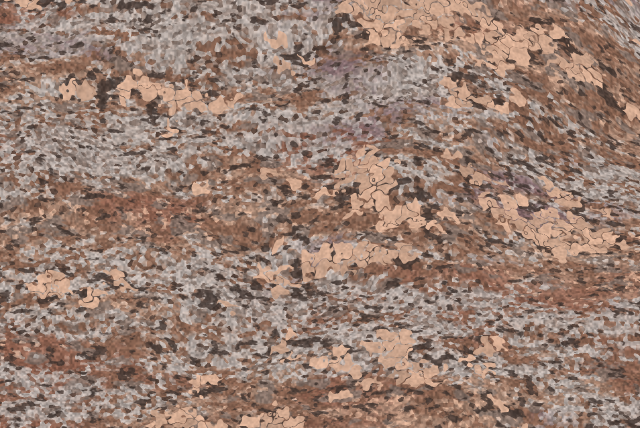
A Shadertoy shader for this texture:

```glsl
const vec3 BROWN  = vec3(0.52, 0.38, 0.31);
const vec3 TAN    = vec3(0.66, 0.53, 0.455);
const vec3 RUST   = vec3(0.53, 0.33, 0.27);
const vec3 TAUPE  = vec3(0.51, 0.45, 0.42);
const vec3 GREY   = vec3(0.72, 0.68, 0.66);
const vec3 PLUM   = vec3(0.46, 0.35, 0.37);
const vec3 PEACH  = vec3(0.83, 0.67, 0.57);
const vec3 DARK   = vec3(0.27, 0.22, 0.20);

const vec2 BAND_SCALE    = vec2(2.2, 9.0);
const vec2 STREAK_SCALE  = vec2(13.0, 38.0);
const vec2 FLECK_SCALE   = vec2(42.0, 75.0);
const vec2 GRAIN_SCALE   = vec2(85.0, 120.0);
const vec2 CRYSTAL_SCALE = vec2(27.0, 37.0);
const vec2 CLUSTER_SCALE = vec2(4.5, 10.0);
const float GRIT_SCALE   = 210.0;
const float GRIT_DEPTH   = 0.42;
const float CLUSTER_CUT  = 0.655;

float hash(vec2 p) {
    return fract(sin(dot(p, vec2(127.1, 311.7))) * 43758.5453);
}

float noise(vec2 p) {
    vec2 i = floor(p), f = fract(p);
    f = f * f * (3.0 - 2.0 * f);
    return mix(mix(hash(i), hash(i + vec2(1, 0)), f.x),
               mix(hash(i + vec2(0, 1)), hash(i + vec2(1, 1)), f.x), f.y);
}

float fbm(vec2 p) {
    float sum = 0.0, amp = 0.533;
    for (int i = 0; i < 4; i++) {
        sum += amp * noise(p);
        p = mat2(1.96, 0.28, -0.28, 1.96) * p + 17.3;
        amp *= 0.5;
    }
    return sum;
}

// Cell centre in xy, gap to the neighbouring cell in z, random value in w
vec4 cells(vec2 p) {
    vec2 base = floor(p), centre = p, id = base;
    float near = 9.0, second = 9.0;
    for (int y = -1; y <= 1; y++)
    for (int x = -1; x <= 1; x++) {
        vec2 cell = base + vec2(x, y);
        vec2 point = cell + 0.1 + 0.8 * vec2(hash(cell), hash(cell + 53.7));
        float d = length(point - p);
        if (d < near) {
            second = near;
            near = d;
            centre = point;
            id = cell;
        } else {
            second = min(second, d);
        }
    }
    return vec4(centre, second - near, hash(id + 91.3));
}

// Layers run level, then bend downhill in the upper right
vec2 flowField(vec2 p) {
    float bend = 0.6 * pow(max(p.x - 0.95, 0.0), 1.5) * smoothstep(0.25, 0.8, p.y);
    float sway = 0.09 * (fbm(p * vec2(3.0, 5.0)) - 0.5);
    return p + vec2(0.0, bend + sway);
}

vec3 granite(vec2 p) {
    vec2 flow = flowField(p);
    float band = fbm(flow * BAND_SCALE + 4.7);
    float streak = fbm(flow * STREAK_SCALE);
    float fleck = fbm(flow * FLECK_SCALE + 31.0);
    float stain = fbm(flow * vec2(2.6, 6.0) + 63.0);
    float cluster = fbm(flow * CLUSTER_SCALE + 12.0);
    vec2 ragged = vec2(noise(flow * 70.0), noise(flow * 70.0 + 40.0)) - 0.5;
    vec4 grain = cells(flow * GRAIN_SCALE + 0.6 * ragged);
    float pick = grain.w - 0.5;

    // Warm ground
    vec3 col = mix(BROWN, TAN, smoothstep(0.28, 0.66, streak + 0.45 * pick));
    col = mix(col, RUST, 0.5 * smoothstep(0.5, 0.72, stain + 0.2 * pick));
    col = mix(col, TAUPE, 0.75 * smoothstep(0.56, 0.64, fbm(flow * vec2(24.0, 46.0) + 80.0)));

    // Grey veins with plum stains
    float vein = smoothstep(0.52, 0.66, band + 0.3 * pick + 0.4 * (streak - 0.5));
    col = mix(col, mix(TAUPE, GREY, smoothstep(-0.4, 0.1, pick)), 0.85 * vein);
    float plum = smoothstep(0.6, 0.74, fbm(flow * vec2(2.4, 7.0) + 140.0) + 0.15 * pick);
    col = mix(col, PLUM, 0.75 * plum * smoothstep(0.45, 0.58, band));

    // Scattered light grains
    float bright = smoothstep(0.8, 0.87, grain.w + 0.7 * (streak - 0.5));
    col = mix(col, mix(PEACH, GREY, vein), 0.7 * bright);

    // Dark flecks gather around the crystal clusters
    float halo = smoothstep(0.5, 0.66, cluster);
    float dark = smoothstep(0.64, 0.73, fleck + 0.1 * halo + 0.35 * (streak - 0.5) * (streak - 0.5));
    col = mix(col, DARK, 0.85 * dark);
    col = mix(col, DARK, 0.65 * (1.0 - smoothstep(0.03, 0.06, grain.w)));

    // Large peach crystals
    vec4 crystal = cells(flow * CRYSTAL_SCALE + 1.1 * ragged);
    float richness = fbm(crystal.xy / CRYSTAL_SCALE * CLUSTER_SCALE + 12.0);
    float present = step(CLUSTER_CUT, richness + 0.14 * (crystal.w - 0.5));
    float body = present * smoothstep(0.04, 0.14, crystal.z + 0.12 * (fleck - 0.5));
    vec3 crystalCol = PEACH * (0.9 + 0.18 * crystal.w + 0.25 * (fleck - 0.5));
    col = mix(col, crystalCol, 0.92 * body);

    // Fine grit, softer on the crystals
    float grit = noise(flow * GRIT_SCALE) - 0.5;
    return col * (1.0 + GRIT_DEPTH * grit * (1.0 - 0.65 * body));
}

void mainImage(out vec4 fragColor, in vec2 fragCoord) {
    // Four samples smooth the grain edges
    vec3 sum = vec3(0.0);
    for (int i = 0; i < 4; i++) {
        vec2 offset = vec2(i % 2, i / 2) * 0.5 - 0.25;
        sum += granite((fragCoord + offset) / iResolution.y);
    }
    fragColor = vec4(sum / 4.0, 1.0);
}
```
